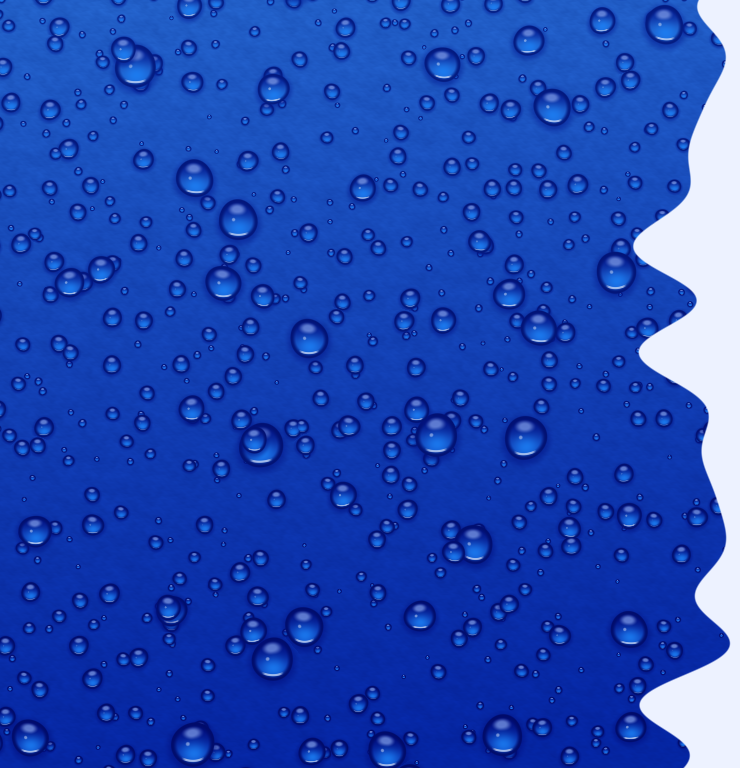
Give the GLSL for this texture, as a WebGL 1 fragment shader.

```glsl
precision highp float;
// Water drops on a blue, finely wrinkled sheet with a wavy pale edge on the right.
// Drops come from jittered cell layers, each keeping its nearest drop per point;
// the wrinkles and the edge are layered sines.

uniform vec2 u_resolution;

const float TAU = 6.2831853;
const vec3 PALE = vec3(0.93, 0.95, 1.0);
const vec3 SHEET_TOP = vec3(0.13, 0.37, 0.78);
const vec3 SHEET_BOTTOM = vec3(0.02, 0.145, 0.635);
const vec3 GLOW = vec3(0.11, 0.50, 0.96);
const vec3 SHEEN = vec3(0.48, 0.60, 0.90);
const vec3 DEEPEN = vec3(0.12, 0.33, 0.76);

vec2 hash2(vec2 cell, float seed) {
  vec2 k = vec2(dot(cell, vec2(127.1, 311.7)), dot(cell, vec2(269.5, 183.3)));
  return fract(sin(k + seed * 17.3) * 43758.55);
}

// Soft ellipse: 1 at its centre, 0 outside
float spot(vec2 q, vec2 centre, vec2 size) {
  return 1.0 - smoothstep(0.3, 1.0, length((q - centre) / size));
}

// Warped sines, turned and refined at each octave
float wrinkles(vec2 p) {
  float height = 0.0;
  p = mat2(0.96, 0.28, -0.28, 0.96) * p * vec2(45.0, 85.0);
  for (int i = 0; i < 6; i++) {
    height += 0.4 * sin(p.x + 1.9 * sin(p.y + 0.8 * height));
    p = mat2(0.80, 0.60, -0.60, 0.80) * p * 1.6 + 2.7;
  }
  return height;
}

vec3 sheetColour(vec2 p) {
  float light = pow(p.y, 1.2) - 0.06 * (p.x - 0.4);
  return mix(SHEET_BOTTOM, SHEET_TOP, clamp(light, 0.0, 1.0));
}

// Shade one drop: q is in drop radii, detail is 0 for tiny and 1 for large drops
vec3 shadeDrop(vec3 under, vec3 sheet, vec2 q, float blur, float detail) {
  float d = length(q);
  vec3 deep = sheet * DEEPEN;
  float shadow = 1.0 - smoothstep(0.85, 1.4, length(q + vec2(0.0, 0.12)));
  vec3 ground = mix(under, deep, 0.55 * shadow);

  // Body, light gathered low down, and dark rim
  vec3 body = mix(sheet, deep, 0.85 * smoothstep(-0.35, 0.7, q.y));
  vec2 low = (q - vec2(0.04, -0.42)) * vec2(1.5, 2.0);
  body = mix(body, GLOW, 0.85 * exp(-dot(low, low)));
  float rimStart = mix(0.48, 0.68, detail);
  body = mix(body, deep * 0.85, 0.95 * smoothstep(rimStart, 0.93, d));

  // Window sheen, a faint off-centre glint and the lower crescent
  float sheen = spot(q, vec2(-0.04, 0.52), vec2(0.55, 0.34));
  body = mix(body, SHEEN, 0.75 * sheen);
  float glint = spot(q, vec2(-0.24, 0.02), vec2(0.13));
  body = mix(body, PALE, 0.45 * detail * glint);
  float arc = 1.0 - smoothstep(0.02, 0.08, abs(length(q - vec2(0.0, 0.5)) - 1.24));
  arc *= 1.0 - smoothstep(0.3, 0.55, abs(q.x));
  arc *= step(q.y, 0.0);
  body = mix(body, PALE, mix(0.12, 0.65, detail) * arc);

  return mix(ground, body, 1.0 - smoothstep(1.0 - blur, 1.0 + blur, d));
}

// One layer of drops; radii spans smallest to largest
vec3 dropLayer(vec3 under, vec3 sheet, vec2 p, float cellSize,
               float share, vec2 radii, float seed) {
  vec2 home = floor(p / cellSize);
  vec2 nearest = vec2(9.0);
  float nearestRadius = radii.x;
  for (int j = -1; j <= 1; j++) {
    for (int i = -1; i <= 1; i++) {
      vec2 cell = home + vec2(float(i), float(j));
      vec2 traits = hash2(cell, seed + 5.0);
      vec2 centre = (cell + 0.05 + 0.9 * hash2(cell, seed)) * cellSize;
      float radius = mix(radii.x, radii.y, traits.y);
      vec2 q = (p - centre) / radius;
      float angle = atan(q.y, q.x + 0.0001);
      q /= 1.0 + 0.03 * sin(2.0 * angle + TAU * traits.y)
               + 0.02 * sin(3.0 * angle + 40.0 * traits.x);
      if (traits.x < share && dot(q, q) < dot(nearest, nearest)) {
        nearest = q;
        nearestRadius = radius;
      }
    }
  }
  float blur = min(0.8 / (u_resolution.y * nearestRadius), 0.7);
  float detail = smoothstep(0.008, 0.02, nearestRadius);
  return shadeDrop(under, sheet, nearest, blur, detail);
}

// Horizontal place of the wavy edge at a given depth below the top
float edgeAt(float depth) {
  float drift = 0.04 * cos(TAU * (depth - 0.03) / 0.67);
  float swell = 0.026 + 0.022 * cos(TAU * (depth - 0.4) / 0.5);
  return 0.898 + drift + swell * cos(TAU * (depth - 0.39) / 0.15);
}

void main() {
  vec2 p = gl_FragCoord.xy / u_resolution.y;
  float pixel = 1.0 / u_resolution.y;

  vec3 sheet = sheetColour(p);
  vec3 colour = sheet * (1.0 + 0.036 * wrinkles(p) * vec3(1.6, 1.0, 0.6));

  // Tiny, small, large, then medium drops
  colour = dropLayer(colour, sheet, p, 0.038, 0.45, vec2(0.0025, 0.0055), 1.0);
  colour = dropLayer(colour, sheet, p, 0.043, 0.62, vec2(0.0065, 0.0135), 2.0);
  colour = dropLayer(colour, sheet, p, 0.150, 0.62, vec2(0.019, 0.029), 3.0);
  colour = dropLayer(colour, sheet, p, 0.100, 0.30, vec2(0.012, 0.018), 4.0);

  // Pale margin, smoothed along the true distance to the edge
  float depth = 1.0 - p.y;
  float slope = (edgeAt(depth + 0.002) - edgeAt(depth - 0.002)) / 0.004;
  float beyond = (p.x - edgeAt(depth)) / sqrt(1.0 + slope * slope);
  colour = mix(colour, PALE, smoothstep(-pixel, pixel, beyond));
  gl_FragColor = vec4(colour, 1.0);
}
```
